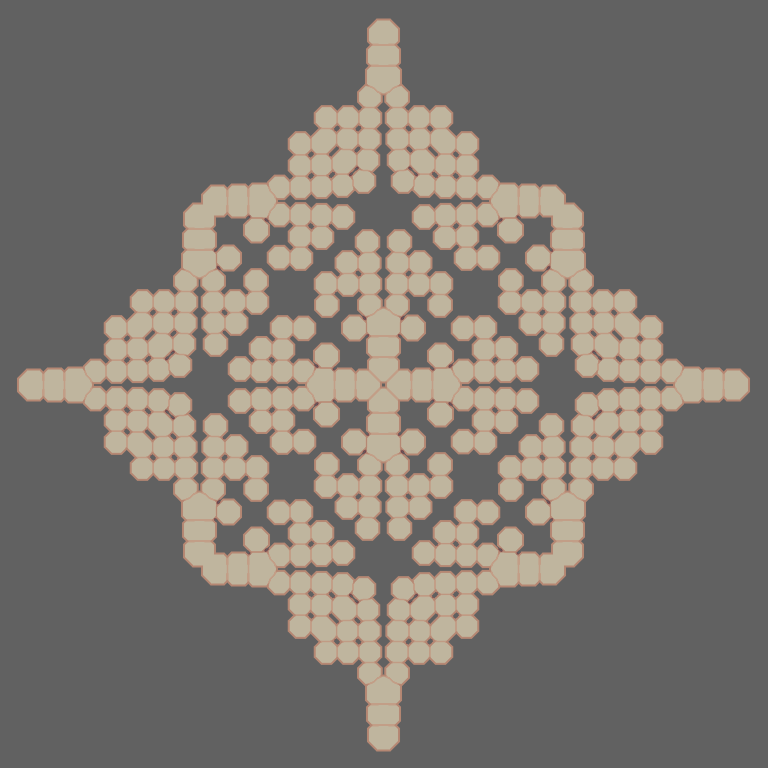
A WebGL 1 fragment shader for this pattern:

```glsl
precision highp float;
// Draws a four-fold lace snowflake of overlapping octagonal beads on grey.
uniform vec2 u_resolution;

float octagon(vec2 p, float radius) {
  p = abs(p);
  return max(max(p.x, p.y), (p.x + p.y) * 0.7071) - radius;
}

// Keeps the three smallest bead distances in ascending order.
vec3 addBead(vec3 nearest, float d) {
  if (d < nearest.x) return vec3(d, nearest.xy);
  if (d < nearest.y) return vec3(nearest.x, d, nearest.y);
  return vec3(nearest.xy, min(nearest.z, d));
}

// Beads of one motif; p is folded into an eighth around its centre.
vec3 motif(vec2 p, float inward) {
  vec3 nearest = vec3(1000.0);

  // Axial arm, tapering toward its tip
  for (int k = 0; k < 3; k++) {
    float n = float(k);
    nearest = addBead(nearest, octagon(p - vec2(166.0 - 21.0 * n, 0.0), 16.5 + n));
  }

  // Lattice of beads; the inward side has an open diagonal
  for (int j = 0; j < 3; j++) {
    for (int i = 0; i < 5; i++) {
      float row = float(j);
      float col = float(i);
      float last = 3.0;
      if (j == 0) last = 4.0;
      if (j == 2) last += inward;
      if (col >= row + inward && col <= last) {
        vec2 bead = vec2(20.0 + 21.0 * col, 12.0 + 8.0 / (col + 1.0) + 21.5 * row);
        nearest = addBead(nearest, octagon(p - bead, 12.8));
      }
    }
  }

  // Hooks facing the channels between motifs
  if (inward > 0.5) {
    nearest = addBead(nearest, octagon(p - vec2(127.0, 29.0), 13.5));
  }
  return nearest;
}

void main() {
  float scale = 768.0 / min(u_resolution.x, u_resolution.y);
  vec2 p = (gl_FragCoord.xy - 0.5 * u_resolution) * scale + vec2(0.5, 1.0);

  // Fold to one eighth of the canvas, then one eighth of the motif
  p = abs(p);
  if (p.y > p.x) p = p.yx;
  vec2 q = p - vec2(184.0, 0.0);
  float inward = 1.0 - step(0.0, q.x);
  q = abs(q);
  if (q.y > q.x) q = q.yx;
  vec3 d = motif(q, inward);

  // Rims, seams between beads and the cross at the centre
  float soft = 0.6 * scale;
  float body = 1.0 - smoothstep(-soft, soft, d.x);
  float rim = smoothstep(-2.0 - soft, -2.0 + soft, d.x);
  float seam = 1.0 - smoothstep(1.8 - soft, 1.8 + soft, d.y - d.x);
  float cross = (1.0 - smoothstep(1.0, 1.0 + 2.0 * soft, p.x - p.y))
              * (1.0 - smoothstep(18.0, 20.0, p.x));
  float knot = (1.0 - smoothstep(1.5, 4.0, d.z - d.x)) * smoothstep(-4.5, -2.0, d.x);

  vec3 grey = vec3(0.38);
  vec3 cream = vec3(0.75, 0.71, 0.62);
  vec3 blush = vec3(0.76, 0.62, 0.53);
  vec3 clay = vec3(0.71, 0.53, 0.45);
  vec3 wine = vec3(0.44, 0.26, 0.29);

  vec3 color = mix(cream, blush, max(seam, cross));
  color = mix(color, clay, rim);
  color = mix(color, wine, knot);
  gl_FragColor = vec4(mix(grey, color, body), 1.0);
}
```
